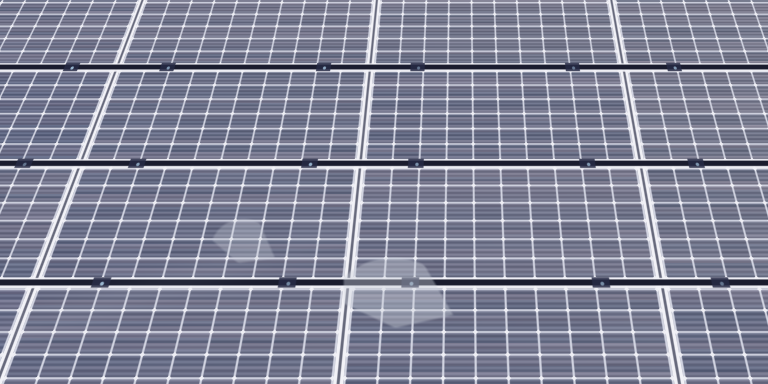
Give the GLSL for this texture, as a WebGL 1 fragment shader.

```glsl
precision highp float;
// Solar panel array in perspective: framed 10 x 6 cell modules, clamps and pale lens flares.
uniform vec2 u_resolution;

const float HORIZON = 2.1875;               // height of the horizon above the top edge
const float VANISH_X = 1.203;
const float COLUMN_STEP = 0.279;
const float ROW_RATE = 10.42;
const float FIRST_GAP = 0.1745;             // depth of the first horizontal gap
const vec2 CELLS = vec2(10.0, 6.0);
const vec2 CELL_LOW = vec2(0.018, 0.05);    // cell area inside one module
const vec2 CELL_HIGH = vec2(0.982, 0.968);

const vec3 CELL_BLUE = vec3(0.365, 0.390, 0.510);
const vec3 CELL_GREY = vec3(0.475, 0.480, 0.550);
const vec3 GRID_LINE = vec3(0.84, 0.85, 0.90);
const vec3 FRAME_WHITE = vec3(0.95, 0.95, 0.97);
const vec3 SEAM_GREY = vec3(0.34, 0.35, 0.43);
const vec3 GAP_DARK = vec3(0.10, 0.11, 0.18);
const vec3 CLAMP_GLINT = vec3(0.62, 0.74, 0.84);
const vec3 FLARE_PALE = vec3(0.80, 0.82, 0.86);

float hash(vec2 p) {
  return fract(sin(dot(p, vec2(127.1, 311.7))) * 4375.85);
}

// Coverage of a line or band, from distance and half width
float band(float dist, float halfWidth, float soft) {
  return 1.0 - smoothstep(halfWidth - soft, halfWidth + soft, abs(dist));
}

float box(vec2 p, vec2 halfSize, float soft) {
  return band(p.x, halfSize.x, soft) * band(p.y, halfSize.y, soft);
}

// Right-hand side of the directed edge a to b, with y pointing down
float side(vec2 p, vec2 a, vec2 b, float soft) {
  vec2 e = normalize(b - a);
  vec2 q = p - a;
  return smoothstep(-soft, soft, e.x * q.y - e.y * q.x);
}

float disc(vec2 p, vec2 center, float radius, float soft) {
  return band(length(p - center), radius, soft);
}

// Fine conductor stripes across a cell, with uneven strength
vec3 stripes(float row, vec2 cellId, float panelSeed) {
  float id = floor(row * 4.0);
  float uneven = hash(vec2(id, cellId.y + panelSeed)) - 0.5;
  float wave = sin(row * 25.133) * 0.055 + sin(row * 9.7 + panelSeed * 6.0) * 0.015;
  return vec3(wave) + uneven * vec3(0.075, 0.045, 0.035);
}

vec3 cellArea(vec2 local, vec2 size, vec2 panel, vec2 p, float scale, float soft) {
  vec2 c = (local - CELL_LOW) / (CELL_HIGH - CELL_LOW) * CELLS;
  vec2 cellId = floor(c);
  vec2 cellSize = size * (CELL_HIGH - CELL_LOW) / CELLS;
  vec2 g = abs(fract(c + 0.5) - 0.5) * cellSize;
  float seed = hash(panel);

  // Bluer toward the lower left, greyer under the sky glare at upper right
  float glare = 0.30 + 0.22 * p.x - 0.28 * p.y + 0.28 * (seed - 0.5);
  vec3 col = mix(CELL_BLUE, CELL_GREY, clamp(glare + 0.25, 0.0, 1.0));
  col += (hash(cellId + panel * 17.0) - 0.5) * 0.035;
  col += stripes(c.y, cellId, seed);

  float upright = band(g.x, 0.0025 * scale, soft);
  float level = band(g.y, 0.0024 * scale, soft);
  col = mix(col, GRID_LINE, max(upright * 0.95, level * 0.9));
  float corner = band(g.x + g.y, 0.006 * scale, soft);
  return mix(col, FRAME_WHITE, corner * 0.9);
}

// Paired clamps on a horizontal gap; x runs along one module
vec3 addClamps(vec3 col, float x, float dy, float width, vec2 panel, float scale, float soft) {
  for (int i = 0; i < 2; i++) {
    float seed = hash(panel + float(i) * 7.3);
    float center = 0.2 + 0.61 * float(i) + (seed - 0.5) * 0.025;
    vec2 q = vec2((x - center) * width, dy) / scale;
    col = mix(col, GAP_DARK * 1.5, box(q, vec2(0.021, 0.0125), soft) * 0.85);
    float glint = disc(q, vec2(0.003, 0.003), 0.0045, soft);
    col = mix(col, CLAMP_GLINT, glint * (0.5 + 0.5 * seed));
  }
  return col;
}

float flares(vec2 p, float soft) {
  float large = disc(p, vec2(1.023, 0.859), 0.1875, soft)
    * side(p, vec2(1.12, 0.716), vec2(1.18, 0.82), soft)
    * side(p, vec2(1.18, 0.82), vec2(1.029, 0.854), soft)
    * side(p, vec2(1.029, 0.854), vec2(0.895, 0.79), soft)
    * side(p, vec2(0.895, 0.79), vec2(0.895, 0.69), soft);
  float small = disc(p, vec2(0.633, 0.656), 0.086, soft)
    * side(p, vec2(0.682, 0.594), vec2(0.716, 0.672), soft)
    * side(p, vec2(0.716, 0.672), vec2(0.62, 0.685), soft)
    * side(p, vec2(0.62, 0.685), vec2(0.552, 0.625), soft);
  float streak = exp(-pow((p.y - 0.86 + 0.27 * p.x) * 22.0, 2.0)) * smoothstep(1.0, 0.5, p.x);
  return large * 0.40 + small * 0.30 + streak * 0.06;
}

void main() {
  // Canvas heights, measured down from the top edge
  vec2 p = vec2(gl_FragCoord.x, u_resolution.y - gl_FragCoord.y) / u_resolution.y;
  float soft = 0.9 / u_resolution.y;

  // Perspective: module coordinates and module size at this depth
  float depth = p.y + HORIZON;
  vec2 uv = vec2(((p.x - VANISH_X) / depth + 0.1012) / COLUMN_STEP,
                 ROW_RATE * (p.y - FIRST_GAP) / depth);
  vec2 size = vec2(COLUMN_STEP * depth, depth * depth / (ROW_RATE * (HORIZON + FIRST_GAP)));
  float scale = depth / 2.7;
  vec2 gap = (fract(uv + 0.5) - 0.5) * size;

  vec3 col = cellArea(fract(uv), size, floor(uv), p, scale, soft);

  // Upright frames with a grey seam, then level frames around a dark gap
  col = mix(col, FRAME_WHITE, band(gap.x, 0.0115 * scale, soft));
  col = mix(col, SEAM_GREY, band(gap.x, 0.0033 * scale, soft) * 0.9);
  col = mix(col, FRAME_WHITE, band(gap.y - 0.0015 * scale, 0.0125 * scale, soft) * 0.95);
  col = mix(col, GAP_DARK, band(gap.y, 0.0072 * scale, soft));
  col = addClamps(col, fract(uv.x), gap.y, size.x, floor(uv + vec2(0.0, 0.5)), scale, soft);

  col = mix(col, FLARE_PALE, flares(p, 2.0 * soft));
  gl_FragColor = vec4(clamp(col, 0.0, 1.0), 1.0);
}
```
